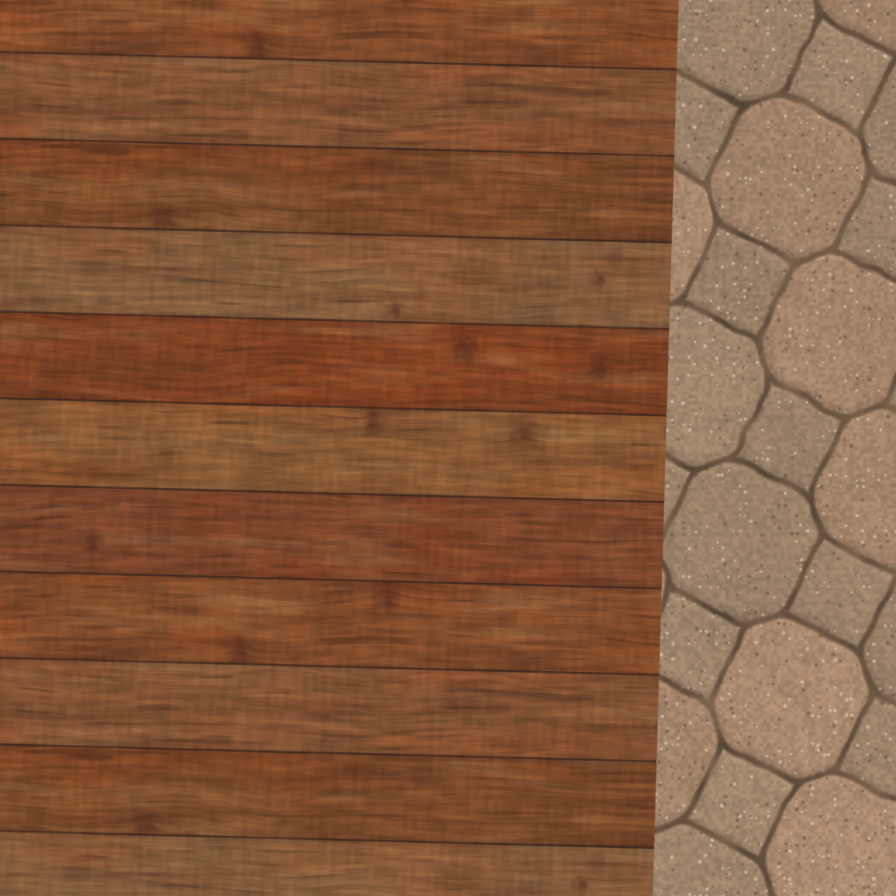
Give the GLSL for this texture, as a Shadertoy shader.

```glsl
const float PLANK_HEIGHT = 0.0966;
const float PLANK_CYCLE = 7.0;
const float OCTAGON_CUT = 0.63;

float hash(vec2 p) {
    return fract(sin(dot(p, vec2(127.1, 311.7))) * 43758.5);
}

float noise(vec2 p) {
    vec2 i = floor(p), f = fract(p);
    f = f * f * (3.0 - 2.0 * f);
    return mix(mix(hash(i), hash(i + vec2(1, 0)), f.x),
               mix(hash(i + vec2(0, 1)), hash(i + vec2(1, 1)), f.x), f.y);
}

float fbm(vec2 p) {
    float sum = 0.0, amp = 0.53;
    for (int i = 0; i < 4; i++) {
        sum += amp * noise(p);
        p = p * 2.03 + 17.3;
        amp *= 0.5;
    }
    return sum;
}

float smoothMin(float a, float b, float k) {
    float h = max(k - abs(a - b), 0.0) / k;
    return min(a, b) - h * h * k * 0.25;
}

// Round grains scattered one per grid cell; density is the share of filled cells
float speckles(vec2 p, float density, float seed) {
    vec2 cell = floor(p);
    vec2 centre = vec2(hash(cell + seed), hash(cell + seed + 7.7)) * 0.4 + 0.3;
    float present = step(1.0 - density, hash(cell + seed + 31.1));
    float radius = 0.12 + 0.22 * hash(cell + seed + 53.9);
    return present * (1.0 - smoothstep(radius - 0.2, radius + 0.2, length(fract(p) - centre)));
}

// Knots given as position along the plank, plank coordinate, radius
float knotField(vec2 w) {
    const vec3 knots[10] = vec3[10](
        vec3(0.288, 0.86, 0.14), vec3(0.189, 2.87, 0.13), vec3(0.450, 3.85, 0.08),
        vec3(0.679, 3.45, 0.08), vec3(0.529, 4.28, 0.12), vec3(0.682, 4.46, 0.12),
        vec3(0.432, 5.14, 0.12), vec3(0.599, 5.23, 0.15), vec3(0.452, 0.16, 0.15),
        vec3(0.120, 6.62, 0.09));
    float field = 0.0;
    for (int i = 0; i < 10; i++) {
        vec2 d = vec2((w.x - knots[i].x) / PLANK_HEIGHT, (w.y - knots[i].y) * 0.8);
        d += 0.07 * (vec2(noise(w * vec2(150.0, 14.0)), noise(w * vec2(150.0, 14.0) + 5.0)) - 0.5);
        float sameRow = step(abs(floor(w.y) - floor(knots[i].y)), 0.5);
        field += sameRow * exp(-dot(d, d) / (knots[i].z * knots[i].z));
    }
    return field;
}

vec3 planks(vec2 w, float pixel) {
    const vec3 tones[7] = vec3[7](
        vec3(0.51, 0.30, 0.175), vec3(0.51, 0.325, 0.205), vec3(0.475, 0.285, 0.165),
        vec3(0.515, 0.36, 0.235), vec3(0.495, 0.26, 0.145), vec3(0.53, 0.345, 0.205),
        vec3(0.485, 0.275, 0.17));
    float row = floor(w.y), across = fract(w.y);
    float knot = knotField(w);
    vec3 col = tones[int(row)];

    // Long streaks and fine fibres
    vec2 g = vec2(w.x, w.y + row * 5.3 + knot * 0.06);
    g.y += 0.12 * noise(vec2(w.x * 9.0, w.y * 2.0 + row * 3.0));
    float streak = fbm(g * vec2(7.0, 6.0));
    float fibre = fbm(g * vec2(26.0, 21.0) + 40.0);
    col = mix(col, vec3(0.60, 0.45, 0.30), 0.36 * smoothstep(0.52, 0.85, streak));
    col = mix(col, vec3(0.37, 0.21, 0.13), 0.36 * smoothstep(0.47, 0.20, streak));
    col *= 1.0 + 0.36 * (fibre - 0.5);
    col += vec3(0.025, -0.005, -0.01) * smoothstep(0.5, 0.85, noise(g * vec2(8.0, 2.5) + 9.0));

    // Thin dark scratches along the fibre
    float scratch = smoothstep(0.78, 0.95, noise(g * vec2(15.0, 16.0) + 71.0));
    col *= 1.0 - 0.16 * scratch;

    // Woven cross threads
    float threads = noise(vec2(w.x * 190.0, w.y * 5.0)) + noise(vec2(w.x * 18.0, w.y * 21.0));
    col *= 1.0 + 0.11 * (threads - 1.0);
    col = mix(col, vec3(0.29, 0.14, 0.10), 0.55 * min(knot, 1.0));

    // Seams with a worn margin
    float seam = min(across, 1.0 - across) * PLANK_HEIGHT;
    col *= 1.0 - 0.12 * exp(-seam / 0.004);
    float line = 1.0 - smoothstep(0.0002, 0.0014 + pixel * 0.6, seam);
    float wear = 0.55 + 0.3 * noise(vec2(w.x * 22.0, round(w.y) * 9.0));
    return mix(col, vec3(0.22, 0.14, 0.11), wear * line);
}

// Distance to the joints of an octagon and square tiling; y is one inside a square
vec2 pavingJoint(vec2 p) {
    vec2 f = abs(p - round(p));
    float diagonal = (OCTAGON_CUT - f.x - f.y) * 0.7071;
    float inOctagon = smoothMin(0.5 - max(f.x, f.y), diagonal, 0.05);
    return diagonal < 0.0 ? vec2(-diagonal, 1.0) : vec2(inOctagon, 0.0);
}

vec3 paving(vec2 uv, float pixel) {
    // Lattice axes run along the two rows of octagons
    mat2 lattice = mat2(0.1693, 0.0573, 0.0573, -0.1745);
    vec2 p = inverse(lattice) * (uv - vec2(0.880, 0.802));
    p += 0.025 * (vec2(noise(uv * 50.0), noise(uv * 50.0 + 20.0)) - 0.5);
    vec2 joint = pavingJoint(p);
    vec2 id = mix(round(p), floor(p) + 0.5, joint.y);

    float rosy = (1.0 - joint.y) * step(mod(id.y + 3.0 * id.x, 5.0), 2.5);
    vec3 col = mix(vec3(0.605, 0.505, 0.41), vec3(0.645, 0.52, 0.42), rosy);
    col *= 0.97 + 0.05 * hash(id) + 0.03 * (1.0 - uv.y) + 0.08 * (fbm(uv * 28.0) - 0.5);
    col *= 1.0 + 0.17 * (noise(uv * 260.0) - 0.5);
    col = mix(col, vec3(0.38, 0.30, 0.24), 0.5 * speckles(uv * 150.0, 0.10, 3.0));
    col = mix(col, vec3(0.86, 0.80, 0.73), 0.6 * speckles(uv * 160.0 + 0.4, 0.10, 11.0));

    // Rounded rims catch light on one side; joints sink into shade
    float slope = joint.x - pavingJoint(p + vec2(0.025, -0.025)).x;
    float rim = 1.0 - smoothstep(0.02, 0.08, joint.x);
    col *= 1.0 + rim * (2.2 * slope - 0.03);
    float groove = 1.0 - smoothstep(0.004, 0.026 + pixel * 4.0, joint.x);
    vec3 grout = vec3(0.38, 0.30, 0.23) * (0.75 + 0.5 * noise(uv * 42.0));
    return mix(col, grout, 0.85 * groove);
}

void mainImage(out vec4 fragColor, in vec2 fragCoord) {
    vec2 uv = fragCoord / iResolution.xy;
    float pixel = 1.0 / iResolution.y;
    float down = 1.0 - uv.y;

    // Slightly turned floor: x along the planks, y counts planks downward
    float along = uv.x + 0.029 * down;
    float plank = (down - 0.026 * uv.x - 0.058) / PLANK_HEIGHT + 1.0;
    vec3 wood = planks(vec2(along, mod(plank, PLANK_CYCLE)), pixel);
    vec3 stone = paving(uv, pixel);

    float border = smoothstep(-pixel, pixel, along - 0.7575);
    fragColor = vec4(mix(wood, stone, border), 1.0);
}
```
